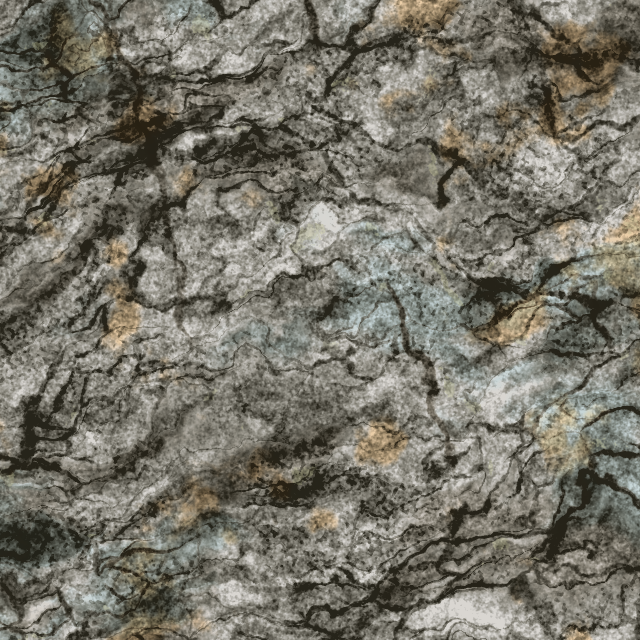
A three.js fragment shader for this texture:

```glsl
// Weathered grey cliff rock: tilted, flat-lying plates with thin dark cracks and grit.
// Warped Voronoi plates and steep joints give the fractures, stretched fbm gives
// the ledges and relief, and fine value noise gives the grain, stains and lichen.

#define STRATA_TILT 0.28
#define BASE_TONE 0.625
#define RELIEF 1.25
#define GRAIN 0.46
#define CRACK_DEPTH 0.36
#define PLATE_SCALE vec2(4.0, 8.5)
#define CHIP_SCALE vec2(9.5, 23.0)
#define JOINT_COUNT 3.0
#define TEAL vec3(0.92, 1.0, 1.03)
#define BROWN vec3(0.90, 0.84, 0.78)
#define RUST vec3(1.08, 0.96, 0.80)
#define LICHEN vec3(0.60, 0.60, 0.46)

varying vec2 vUv;

float hash(vec2 p) {
  vec3 q = fract(p.xyx * 0.1031);
  q += dot(q, q.yzx + 33.33);
  return fract((q.x + q.y) * q.z);
}

vec2 hash2(vec2 p) {
  return vec2(hash(p), hash(p + 57.3));
}

mat2 turn(float a) {
  return mat2(cos(a), -sin(a), sin(a), cos(a));
}

float noise(vec2 p) {
  vec2 i = floor(p), f = fract(p);
  f = f * f * (3.0 - 2.0 * f);
  return mix(mix(hash(i), hash(i + vec2(1, 0)), f.x),
             mix(hash(i + vec2(0, 1)), hash(i + vec2(1, 1)), f.x), f.y);
}

// Each octave turns by the given angle; small angles keep stretched grain aligned
float fbm(vec2 p, float angle) {
  float sum = 0.0, amp = 0.5;
  mat2 next = 2.03 * turn(angle);
  for (int i = 0; i < 6; i++) {
    sum += amp * noise(p);
    p = next * p + 11.7;
    amp *= 0.5;
  }
  return sum / 0.984;
}

// Voronoi plate: x = distance to border, y = random id, zw = offset from centre
vec4 plate(vec2 p) {
  vec2 cell = floor(p), f = fract(p), nearest = vec2(0.0), home = vec2(0.0);
  float best = 8.0, border = 8.0;
  for (int y = -1; y <= 1; y++)
    for (int x = -1; x <= 1; x++) {
      vec2 g = vec2(float(x), float(y));
      vec2 r = g + hash2(cell + g) - f;
      if (dot(r, r) < best) { best = dot(r, r); nearest = r; home = g; }
    }
  for (int y = -2; y <= 2; y++)
    for (int x = -2; x <= 2; x++) {
      vec2 g = home + vec2(float(x), float(y));
      vec2 r = g + hash2(cell + g) - f, d = r - nearest;
      if (dot(d, d) > 0.0001)
        border = min(border, dot(0.5 * (r + nearest), normalize(d)));
    }
  return vec4(border, hash(cell + home + 9.1), -nearest);
}

// Dark line that fades to nothing beyond its width
float crack(float dist, float width) {
  return 1.0 - smoothstep(0.3 * width, width, dist);
}

void main() {
  vec2 p = vUv + 3.0;

  // Warped coordinates along the strata
  vec2 bend = vec2(fbm(p * 3.0, 0.5), fbm(p * 3.0 + 21.0, 0.5)) - 0.5;
  vec2 ragged = vec2(fbm(p * 28.0 + 5.0, 0.5), fbm(p * 28.0 + 40.0, 0.5)) - 0.5;
  vec2 q = turn(STRATA_TILT) * p + 0.24 * bend + 0.04 * ragged;

  // Stretched relief lit from above, with shadowed ledges
  vec2 h = q * vec2(6.0, 13.0);
  float relief = fbm(h, 0.15) - fbm(h + vec2(-0.03, 0.13), 0.15);
  float patches = fbm(p * 4.0 + 60.0, 0.5) - 0.5;
  float ledge = 1.0 - smoothstep(0.36, 0.46, fbm(q * vec2(8.0, 27.0) + 70.0, 0.12));
  float tone = BASE_TONE + RELIEF * relief + 0.30 * patches - 0.15 * ledge;

  // Plates, each with its own tilt and brightness
  vec4 big = plate(q * PLATE_SCALE);
  vec4 chip = plate(q * CHIP_SCALE + 7.0);
  vec2 facing = hash2(vec2(big.y * 91.0, 3.0)) - 0.5;
  tone += 0.09 * (big.y - 0.5) + 0.18 * dot(big.zw, facing) + 0.12 * (chip.y - 0.5);

  // Broken cracks between plates, hairlines and steep joints
  float gap = smoothstep(0.35, 0.80, noise(q * 13.0 + 4.0));
  float chipGap = smoothstep(0.40, 0.75, noise(q * 12.0 + 31.0));
  vec2 v = q * vec2(5.0, 15.0) + 13.0;
  float vein = abs(0.75 * noise(v) + 0.25 * noise(v * 2.3) - 0.5);
  float across = (p.x + 0.25 * p.y + 0.12 * bend.x + 0.04 * ragged.x) * JOINT_COUNT;
  float jointGap = smoothstep(0.48, 0.70, noise(vec2(floor(across) * 7.3, p.y * 6.0)));
  float joint = crack(abs(fract(across) - 0.5), 0.008 + 0.022 * jointGap) * jointGap;
  float lines = crack(big.x, 0.018 + 0.042 * gap) * (0.35 + 0.65 * gap);
  lines = max(lines, 0.85 * crack(chip.x, 0.03 + 0.07 * chipGap) * chipGap);
  lines = max(lines, 0.6 * crack(vein, 0.022) * smoothstep(0.4, 0.65, noise(q * 8.0)));
  lines = max(lines, 0.9 * joint);
  tone -= CRACK_DEPTH * lines + 0.09 * gap * exp(-12.0 * big.x);

  // Grit, pits and dark grime
  float grit = 0.55 * noise(turn(0.7) * p * 210.0) + 0.45 * noise(turn(1.9) * p * 390.0);
  tone += GRAIN * (grit - 0.5) + 0.34 * (fbm(p * 55.0, 0.5) - 0.5);
  float pitted = smoothstep(0.42, 0.60, fbm(q * vec2(9.0, 16.0) + 80.0, 0.3));
  tone -= 0.20 * pitted * smoothstep(0.58, 0.78, noise(turn(1.1) * p * 190.0));
  float grime = smoothstep(0.53, 0.66, fbm(q * vec2(5.0, 10.0) + 25.0, 0.2) + 0.12 * (grit - 0.5));
  tone = clamp(tone - 0.13 * grime, 0.14, 0.84);

  // Warm grey, faintly tinted by minerals and growth
  vec3 rock = vec3(tone + 0.01, tone, tone - 0.04 + 0.02 * smoothstep(0.55, 0.78, tone));
  float teal = smoothstep(0.56, 0.70, fbm(q * vec2(4.0, 8.0) + 90.0, 0.3));
  float rust = smoothstep(0.64, 0.76, fbm(p * 10.0 + 120.0, 0.5));
  float lichen = smoothstep(0.90, 0.93, noise(q * 22.0 + 150.0) + 0.10 * (grit - 0.5));
  rock *= mix(vec3(1.0), TEAL, teal * (1.0 - lines));
  rock *= mix(vec3(1.0), BROWN, 0.5 * max(grime * 0.6, joint));
  rock *= mix(vec3(1.0), RUST, rust);
  rock = mix(rock, LICHEN * (0.7 + 0.6 * grit), 0.4 * lichen * (1.0 - lines));
  gl_FragColor = vec4(rock, 1.0);
}
```
